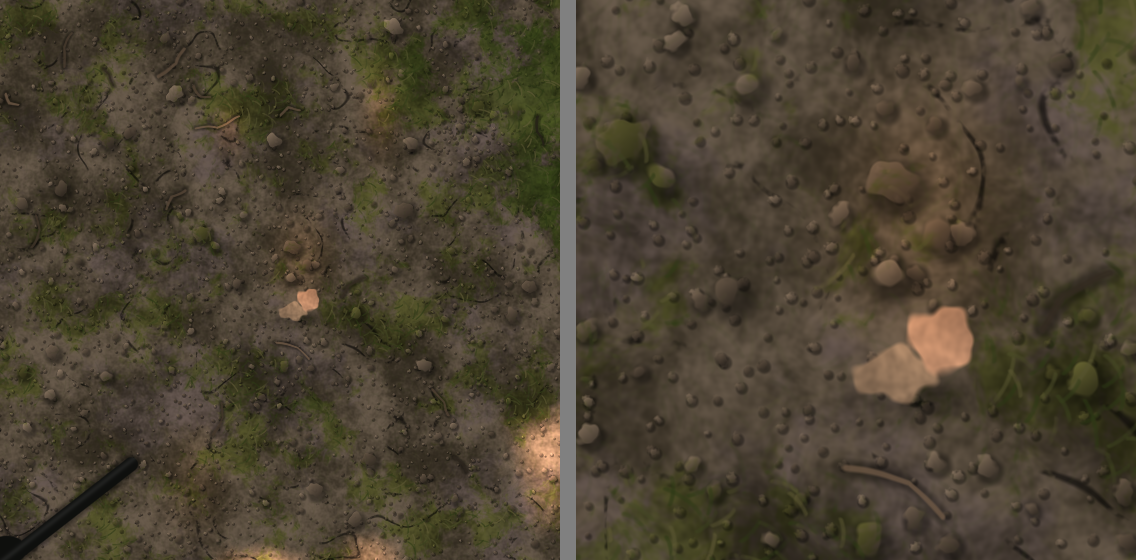
Left, the full canvas; right, a detail of the centre.
Give the GLSL for this texture, as a three.js fragment shader.

```glsl
varying vec2 vUv;

float hash(vec2 p) {
  return fract(sin(dot(p, vec2(127.1, 311.7))) * 43758.55);
}

vec2 hash2(vec2 p) {
  return vec2(hash(p), hash(p + 57.3));
}

vec2 direction(float angle) {
  return vec2(cos(angle), sin(angle));
}

float gradientNoise(vec2 p) {
  vec2 i = floor(p), f = p - i;
  vec2 u = f * f * f * (f * (f * 6.0 - 15.0) + 10.0), e = vec2(1, 0);
  float a = dot(direction(6.283 * hash(i)), f);
  float b = dot(direction(6.283 * hash(i + e)), f - e);
  float c = dot(direction(6.283 * hash(i + e.yx)), f - e.yx);
  float d = dot(direction(6.283 * hash(i + 1.0)), f - 1.0);
  return mix(mix(a, b, u.x), mix(c, d, u.x), u.y);
}

float fbm(vec2 p) {
  float sum = 0.0, amp = 0.5;
  for (int i = 0; i < 6; i++) {
    sum += amp * gradientNoise(p);
    p = mat2(1.6, 1.2, -1.2, 1.6) * p + 7.3;
    amp *= 0.7;
  }
  return sum;
}

float glow(vec2 p, vec2 center, vec2 radius) {
  vec2 v = (p - center) / radius;
  return exp(-dot(v, v));
}

float segment(vec2 p, vec2 a, vec2 b) {
  vec2 v = b - a;
  return length(p - a - v * clamp(dot(p - a, v) / dot(v, v), 0.0, 1.0));
}

// Irregular stones in jittered cells, lit from the upper left
vec3 addStones(vec3 col, vec2 p, float scale, float share) {
  for (int k = 0; k < 9; k++) {
    vec2 cell = floor(p * scale) + vec2(mod(float(k), 3.0), floor(float(k) / 3.0)) - 1.0;
    vec2 v = p * scale - cell - hash2(cell + scale);
    float cluster = 0.75 * glow(cell / scale, vec2(0.82, 0.77), vec2(0.06));
    if (hash(cell + scale * 3.0) > share + cluster) continue;
    float size = mix(0.12, 0.34, hash(cell + 4.7));
    vec2 axis = direction(6.283 * hash(cell + 8.1));
    vec2 q = vec2(dot(v, axis), 1.35 * dot(v, vec2(-axis.y, axis.x)));
    float d = length(q) - size * (1.0 + 0.5 * gradientNoise(v * 5.0 + cell));
    float soft = 0.0016 * scale;
    float shadow = 1.0 - smoothstep(-0.05, 0.16, length(v + vec2(-0.08, 0.1)) - size);
    float light = 0.95 + 0.35 * dot(v, vec2(-0.6, 0.8)) / size;
    vec3 stone = mix(vec3(0.31, 0.26, 0.21), vec3(0.48, 0.41, 0.34), pow(hash(cell + 2.9), 2.0));
    col *= 1.0 - 0.35 * shadow;
    col = mix(col, stone * light, 0.8 * (1.0 - smoothstep(-soft, soft, d)));
  }
  return col;
}

// Short curved blades, green or straw, thickest where moss grows
vec3 addBlades(vec3 col, vec2 p, float scale, float moss) {
  for (int k = 0; k < 9; k++) {
    vec2 cell = floor(p * scale) + vec2(mod(float(k), 3.0), floor(float(k) / 3.0)) - 1.0;
    vec2 v = p * scale - cell - hash2(cell + scale);
    vec2 axis = direction(1.57 + 2.6 * (hash(cell + 3.3) - 0.5));
    v += vec2(axis.y, -axis.x) * 0.35 * dot(v, axis) * dot(v, axis);
    float d = segment(v, -axis * 0.45, axis * 0.45) / scale;
    float tone = hash(cell + 6.6);
    vec3 blade = mix(vec3(0.17, 0.22, 0.08), vec3(0.39, 0.36, 0.22), tone * tone);
    col = mix(col, blade, (0.08 + 0.5 * moss) * (1.0 - smoothstep(0.0003, 0.0022, d)));
  }
  return col;
}

void main() {
  vec2 p = vUv;
  vec2 warped = p + 0.012 * vec2(gradientNoise(p * 22.0), gradientNoise(p * 22.0 + 40.0));

  // Mottled soil with fine grain
  float tone = fbm(warped * 7.0) + 0.16 * gradientNoise(p * 110.0) + 0.1 * gradientNoise(p * 210.0);
  vec3 col = mix(vec3(0.19, 0.163, 0.12), vec3(0.41, 0.355, 0.295), smoothstep(-0.46, 0.46, tone));
  col = mix(col, col * vec3(0.98, 0.97, 1.08), smoothstep(0.0, 0.25, fbm(p * 5.0 + 31.0)));

  // Broken cracks
  float ridge = abs(gradientNoise(warped * 13.0 + 5.0));
  float broken = smoothstep(0.05, 0.22, fbm(p * 9.0 + 63.0));
  col *= 1.0 - 0.55 * broken * (1.0 - smoothstep(0.005, 0.045, ridge));

  col = addStones(col, p, 95.0, 0.28);
  col = addStones(col, p, 42.0, 0.15);
  col = addStones(col, p, 19.0, 0.1);

  // Moss, lush toward the upper right
  float lush = glow(p, vec2(1.0, 0.68), vec2(0.09, 0.15)) + 0.8 * glow(p, vec2(0.94, 0.93), vec2(0.12, 0.09))
    + 0.6 * glow(p, vec2(0.75, 0.89), vec2(0.06, 0.08)) + 0.4 * glow(p, vec2(0.55, 0.27), vec2(0.05));
  float moss = smoothstep(0.0, 0.26, fbm(warped * 8.0 + 17.0) + 0.3 * lush);
  col = mix(col, col * vec3(0.84, 0.96, 0.59), moss);
  col = mix(col, vec3(0.17, 0.235, 0.07) * (1.0 + tone), 0.75 * min(lush, 1.0) * moss);
  col = addBlades(col, p, 31.0, moss);
  col = addBlades(col, p, 58.0, moss);

  // Scattered bent twigs
  for (int i = 0; i < 15; i++) {
    vec2 id = vec2(float(i), 4.0);
    vec2 v = warped - hash2(id);
    vec2 axis = direction(6.283 * hash(id + 9.0)) * mix(0.012, 0.038, hash(id + 5.0));
    vec2 bend = 0.3 * vec2(-axis.y, axis.x);
    float d = min(segment(v, -axis, bend), segment(v, bend, axis));
    vec3 bark = mix(vec3(0.13, 0.11, 0.085), vec3(0.45, 0.36, 0.28), hash(id + 2.0));
    col *= 1.0 - 0.3 * (1.0 - smoothstep(0.0, 0.006, abs(d - 0.003)));
    col = mix(col, bark, 0.8 * (1.0 - smoothstep(0.0008, 0.0032, d)));
  }

  // Pale clod in the middle
  float lumps = 0.009 * gradientNoise(p * 65.0);
  float clod = length(p - vec2(0.551, 0.465)) - 0.019 + lumps;
  float lowerClod = length((p - vec2(0.523, 0.445)) * vec2(0.8, 1.1)) - 0.018 + lumps;
  col *= 1.0 - 0.45 * glow(p, vec2(0.545, 0.432), vec2(0.025, 0.016));
  col = mix(col, vec3(0.46, 0.37, 0.29) * (1.0 + tone), 1.0 - smoothstep(-0.002, 0.002, lowerClod));
  col = mix(col, vec3(0.66, 0.49, 0.38) * (1.0 + 0.6 * tone), 1.0 - smoothstep(-0.002, 0.002, clod));

  // Dappled sunlight and faint warm spots
  float sun = glow(p, vec2(0.99, 0.21), vec2(0.075, 0.06)) + 0.6 * glow(p, vec2(0.98, 0.11), vec2(0.055, 0.08))
    + 0.9 * glow(p, vec2(0.47, -0.01), vec2(0.085, 0.035)) + 0.9 * glow(p, vec2(0.66, -0.01), vec2(0.06, 0.05));
  sun = smoothstep(0.12, 0.95, sun + 0.3 * fbm(p * 16.0));
  float warm = glow(p, vec2(0.41, 0.77), vec2(0.025, 0.04)) + glow(p, vec2(0.68, 0.8), vec2(0.03, 0.07))
    + 0.8 * glow(p, vec2(0.54, 0.54), vec2(0.05, 0.07)) + 0.5 * glow(p, vec2(0.35, 0.14), vec2(0.05, 0.08));
  col *= 1.0 + vec3(1.5, 1.15, 0.98) * sun + vec3(0.45, 0.3, 0.16) * warm;

  // Dark rod entering from the lower left corner
  float rod = segment(p, vec2(0.03, 0.012), vec2(0.234, 0.171)) - 0.0125;
  float knob = length((p - vec2(0.012, 0.018)) * vec2(0.7, 1.0)) - 0.025;
  float sheen = glow(vec2(dot(p - vec2(0.234, 0.171), vec2(-0.615, 0.789)), 0.0), vec2(0.005, 0.0), vec2(0.005));
  vec3 rodColor = vec3(0.055, 0.058, 0.052) + 0.065 * sheen;
  col *= 1.0 - 0.35 * (1.0 - smoothstep(0.0, 0.012, rod));
  col = mix(col, rodColor, 1.0 - smoothstep(-0.0015, 0.0015, min(rod, knob)));

  gl_FragColor = vec4(col, 1.0);
}
```
